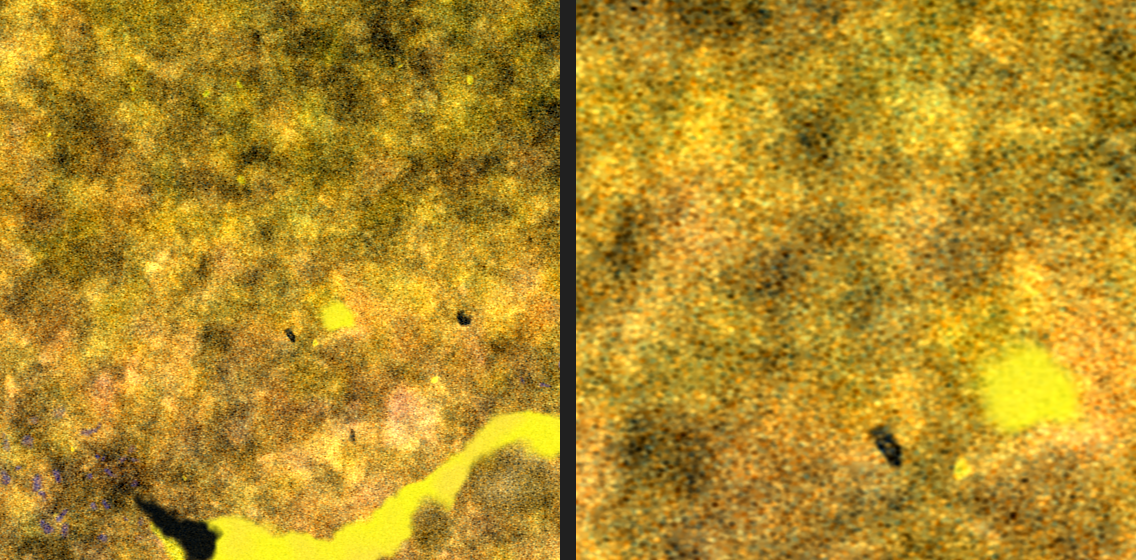
Left: the whole. Right: its middle third, enlarged.
Give the GLSL for this texture, as a WebGL 2 fragment shader.

```glsl
#version 300 es
precision highp float;

uniform vec2 u_resolution;
out vec4 fragColor;

vec3 hash3(vec2 cell, float seed) {
  vec3 q = fract(vec3(cell, seed + 7.0) * vec3(0.1031, 0.1030, 0.0973));
  q += dot(q, q.yxz + 33.33);
  return fract((q.xxy + q.yxx) * q.zyx);
}

// Cellular noise: signed round kernels around jittered cell points
float blotches(vec2 p, float seed) {
  vec2 cell = floor(p);
  float sum = 0.0;
  for (int y = -1; y <= 1; y++) {
    for (int x = -1; x <= 1; x++) {
      vec2 id = cell + vec2(x, y);
      vec3 h = hash3(id, seed);
      vec2 d = p - id - h.xy;
      float k = max(0.0, 1.0 - dot(d, d));
      sum += (h.z * 2.0 - 1.0) * k * k;
    }
  }
  return sum;
}

// Sparse discs, one chance per cell
float specks(vec2 p, float chance, float radius, float soft, float seed) {
  vec2 cell = floor(p);
  float mask = 0.0;
  for (int y = -1; y <= 1; y++) {
    for (int x = -1; x <= 1; x++) {
      vec2 id = cell + vec2(x, y);
      vec3 h = hash3(id, seed);
      float r = radius * mix(0.45, 1.0, fract(h.z * 57.0));
      float disc = 1.0 - smoothstep(r * (1.0 - soft), r, length(p - id - h.xy));
      mask = max(mask, disc * step(h.z, chance));
    }
  }
  return mask;
}

float blob(vec2 p, vec2 centre, vec2 radii, float soft) {
  return 1.0 - smoothstep(1.0 - soft, 1.0 + soft, length((p - centre) / radii));
}

// Distance to a stroke whose radius grows from r0 to r1
float taperedStroke(vec2 p, vec2 a, vec2 b, float r0, float r1) {
  vec2 ab = b - a;
  float h = clamp(dot(p - a, ab) / dot(ab, ab), 0.0, 1.0);
  return length(p - a - ab * h) - mix(r0, r1, h);
}

float veinMask(vec2 p, float rough) {
  float centre = 0.01 + 0.215 * smoothstep(0.58, 0.95, p.x);
  float bulge = 0.03 * exp(-pow((p.x - 0.41) / 0.07, 2.0));
  float edge = abs(p.y - centre) - 0.037 - bulge - rough;
  float start = smoothstep(0.37, 0.395, p.x + 0.7 * p.y);
  return start * (1.0 - smoothstep(-0.008, 0.012, edge));
}

void main() {
  vec2 uv = gl_FragCoord.xy / u_resolution;
  vec2 warp = vec2(blotches(uv * 30.0, 1.0), blotches(uv * 30.0, 2.0)) * 0.009
            + vec2(blotches(uv * 80.0, 3.0), blotches(uv * 80.0, 4.0)) * 0.004;
  vec2 p = uv + warp;

  // Layered clouds, from broad to fine
  float mid = blotches(p * 20.0, 11.0);
  float tone = 0.68
    + 0.13 * blotches(p * 7.0, 10.0) + 0.18 * mid
    + 0.14 * blotches(p * 42.0, 12.0) + 0.10 * blotches(uv * 95.0, 13.0);

  // Broad regions of light and shade
  float olive = blob(uv, vec2(0.75, 0.92), vec2(0.5, 0.3), 0.7);
  float shade = blob(p, vec2(0.22, 0.12), vec2(0.16, 0.08), 0.6);
  float cove = blob(p, vec2(0.92, 0.14), vec2(0.08, 0.06), 0.3)
             + blob(p, vec2(0.77, 0.06), vec2(0.03, 0.045), 0.5);
  float lower = 1.0 - smoothstep(0.2, 0.65, uv.y);
  tone += 0.07 * (1.0 - smoothstep(0.0, 0.4, uv.x)) * smoothstep(0.2, 0.5, uv.y);
  tone += 0.09 * blob(uv, vec2(0.6, 0.35), vec2(0.35, 0.28), 0.8);
  tone -= 0.13 * olive + 0.24 * shade;

  // Pale lumps and small bright spots
  float lump = blob(p, vec2(0.735, 0.25), vec2(0.055, 0.05), 0.4);
  float paleSpots = specks(p * 15.0, 0.28, 0.32, 0.8, 20.0);
  float limeSpots = specks(p * 13.0, 0.10, 0.15, 0.7, 21.0);
  tone += 0.28 * lump + 0.22 * paleSpots + 0.30 * limeSpots;

  // Colour from tone, with drifting green and blue shares
  float grain = blotches(uv * vec2(310.0, 420.0), 30.0);
  float tint = blotches(uv * vec2(330.0, 400.0), 31.0);
  float greenShare = 0.775 + 0.05 * blotches(p * 16.0, 32.0) + 0.05 * olive
    - 0.02 * lower + 0.10 * limeSpots + 0.05 * tint;
  float blueShare = 0.19 + 0.07 * blotches(p * 24.0, 33.0) + 0.10 * lower
    + 0.06 * paleSpots + 0.14 * lump - 0.08 * limeSpots;
  vec3 colour = tone * vec3(1.0, greenShare, blueShare);

  // Violet flecks near the lower corners
  float violetZone = blob(uv, vec2(0.12, 0.13), vec2(0.15, 0.13), 0.5)
                   + blob(uv, vec2(1.0, 0.31), vec2(0.07, 0.06), 0.5);
  float violet = violetZone * specks(p * 34.0, 0.35, 0.5, 0.8, 40.0);
  colour = mix(colour, vec3(0.40, 0.32, 0.50), 0.75 * violet);

  // Yellow vein and bright nugget
  float vein = veinMask(p, 0.016 * blotches(p * 14.0, 50.0)) * (1.0 - min(cove, 1.0));
  float rim = 1.0 - smoothstep(-0.005, 0.008,
    taperedStroke(p, vec2(0.28, 0.065), vec2(0.32, 0.0), 0.004, 0.012));
  float nugget = blob(p, vec2(0.602, 0.437), vec2(0.032, 0.023), 0.3);
  vec3 yellow = mix(vec3(1.0, 0.97, 0.13), vec3(1.0, 0.86, 0.30), clamp(0.2 - 0.5 * mid, 0.0, 0.6));
  colour = mix(colour, yellow, max(max(vein, nugget), 0.8 * rim));
  colour = mix(colour, vec3(0.50, 0.40, 0.16) + 0.12 * mid, 0.7 * min(cove, 1.0));

  // Black hollow and slanted pits
  float hollow = 1.0 - smoothstep(-0.006, 0.012,
    taperedStroke(p, vec2(0.25, 0.11), vec2(0.355, 0.03), 0.003, 0.033));
  vec2 slanted = vec2(dot(p, vec2(0.55, -0.83)) * 6.0, dot(p, vec2(0.83, 0.55)) * 13.0);
  float band = smoothstep(0.18, 0.25, uv.y) * (1.0 - smoothstep(0.5, 0.62, uv.y));
  float pits = band * specks(slanted, 0.17, 0.20, 0.6, 60.0) * (1.0 - nugget);
  colour = mix(colour, vec3(0.05, 0.06, 0.05), max(hollow, 0.88 * pits));

  // Fine grain, calmer inside the saturated and black parts
  float calm = 1.0 - 0.75 * max(hollow, max(vein, nugget));
  colour += calm * (grain * vec3(0.20, 0.16, 0.07) + tint * vec3(-0.03, 0.02, 0.09));
  fragColor = vec4(clamp(colour, 0.0, 1.0), 1.0);
}
```
